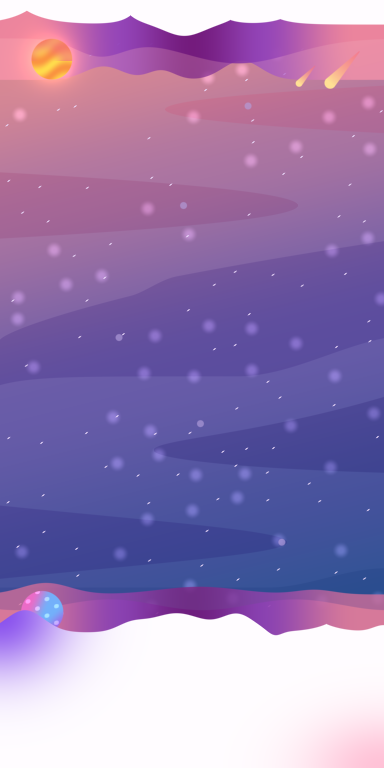
A WebGL 1 fragment shader for this background:

```glsl
precision highp float;
// Dusk sky of drifting bands and stars, framed by violet cloud ribbons, planets and meteors.
uniform vec2 u_resolution;

// Coverage of the region where d is positive, softened by one pixel.
float fill(float d) {
  return smoothstep(-0.8, 0.8, d * u_resolution.x);
}

float bump(float x, float w) {
  return exp(-x * x / (w * w));
}

float cusp(float x, float w) {
  return exp(-abs(x) / w);
}

vec2 hash2(vec2 c) {
  return fract(sin(vec2(dot(c, vec2(127.1, 311.7)), dot(c, vec2(269.5, 183.3)))) * 4375.85);
}

// Tapered band opening from its tip toward one side.
float tongue(vec2 p, vec2 tip, float side, float spread, float flare, float bend) {
  float u = max((p.x - tip.x) * side, 0.0);
  float halfWidth = spread * sqrt(u) + flare * u * u;
  return fill(halfWidth - abs(p.y - tip.y - bend * u * u)) * step(0.0001, u);
}

vec3 skyColor(vec2 p) {
  float d = p.y + 0.25 * p.x;
  vec3 c = mix(vec3(0.84, 0.53, 0.58), vec3(0.68, 0.46, 0.63), smoothstep(0.2, 0.58, d));
  c = mix(c, vec3(0.41, 0.36, 0.66), smoothstep(0.5, 1.1, d));
  c = mix(c, vec3(0.27, 0.32, 0.61), smoothstep(1.05, 1.6, d));
  return mix(c, vec3(0.18, 0.33, 0.58), smoothstep(1.5, 1.85, d));
}

vec3 ribbonColor(float x) {
  float a = abs(x - 0.5);
  vec3 c = mix(vec3(0.43, 0.08, 0.48), vec3(0.56, 0.25, 0.72), smoothstep(0.0, 0.2, a));
  return mix(c, vec3(0.92, 0.51, 0.61), smoothstep(0.17, 0.43, a));
}

vec3 addStars(vec3 c, vec2 p) {
  // Soft round glows
  vec2 g = p / 0.115;
  vec2 h = hash2(floor(g));
  float r = length(fract(g) - 0.22 - 0.56 * h);
  c += vec3(0.17, 0.14, 0.18) * smoothstep(0.21, 0.03, r) * step(0.52, fract(h.x * 17.0 + h.y));
  // Small slanted glints
  g = p / 0.085;
  h = hash2(floor(g) + 40.0);
  vec2 q = (fract(g) - 0.15 - 0.7 * h) * 0.085;
  r = length(vec2(q.x + 0.4 * q.y, 2.0 * q.y + 0.8 * q.x) / vec2(1.0, 1.4));
  c = mix(c, vec3(0.92, 0.85, 0.98), 0.85 * smoothstep(0.005, 0.001, r) * step(0.6, fract(h.y * 23.0)));
  // Pale discs along a bent path
  for (int i = 0; i < 5; i++) {
    float k = float(i);
    vec2 center = vec2(0.31 + 0.19 * abs(k - 2.0) + 0.022 * (k - 2.0),
                       0.276 + 0.284 * k + 0.035 * cos(3.1416 * k) * sin(0.7854 * k));
    c = mix(c, vec3(0.70, 0.62, 0.86), 0.65 * fill(0.009 - length(p - center)));
  }
  return c;
}

vec3 addMeteor(vec3 c, vec2 p, vec2 head, vec2 tail, float radius) {
  vec2 axis = tail - head;
  float t = clamp(dot(p - head, axis) / dot(axis, axis), 0.0, 1.0);
  float d = radius * (1.0 - 0.9 * t) - length(p - head - axis * t);
  vec3 flame = mix(vec3(1.0, 0.88, 0.58), vec3(0.98, 0.42, 0.48), t);
  return mix(c, flame, fill(d) * (1.0 - 0.5 * t));
}

void main() {
  // Canvas units: width 1, height 2, y pointing down
  vec2 p = gl_FragCoord.xy / u_resolution * vec2(1.0, 2.0);
  p.y = 2.0 - p.y;
  float x = p.x;
  vec3 c = skyColor(p);

  // Darker drifting bands
  c *= mix(vec3(1.0), vec3(1.02, 0.91, 0.94), tongue(p, vec2(0.43, 0.285), -1.0 + 2.0, 0.082, 0.0, 0.0));
  c *= mix(vec3(1.0), vec3(0.97, 0.88, 0.93), tongue(p, vec2(0.776, 0.535), -1.0, 0.098, 0.0, 0.0));
  float ridge = 0.885 - 0.257 * pow(x, 0.75) - 0.04 * smoothstep(0.34, 0.46, x) * (1.0 - x);
  float base = 0.98 + 0.023 * exp(-12.0 * x) - 0.108 * smoothstep(0.62, 1.08, x);
  c *= mix(vec3(1.0), vec3(0.88, 0.84, 0.94), fill(p.y - ridge) * fill(base - p.y));
  c *= mix(vec3(1.0), vec3(0.85, 0.82, 0.92), tongue(p, vec2(0.4, 1.172), 1.0, 0.087, 0.087, -0.11));
  c *= mix(vec3(1.0), vec3(0.88, 0.83, 0.94), tongue(p, vec2(0.748, 1.412), -1.0, 0.089, 0.033, 0.0));
  c *= mix(vec3(1.0), vec3(0.88, 0.92, 0.96), fill(p.y - 1.53 + 0.05 * smoothstep(0.7, 1.0, x)));
  c = addStars(c, p);

  // Upper cloud ribbons
  vec3 ribbon = ribbonColor(x);
  float veil = 0.208 - 0.05 * bump(x - 0.63, 0.07) - 0.035 * bump(x - 0.27, 0.07) - 0.025 * bump(x - 0.42, 0.05);
  c = mix(c, ribbon + vec3(0.06, 0.07, 0.06), 0.72 * fill(veil - p.y));
  float fold = 0.1 + 0.065 * bump(x - 0.62, 0.2) + 0.045 * bump(x - 0.26, 0.09);
  c = mix(c, ribbon, 0.85 * fill(fold - p.y));

  // Golden planet with glow and cloud stripes
  vec2 q = (p - vec2(0.135, 0.154)) / 0.053;
  c += vec3(0.22, 0.12, 0.02) * exp(-1.2 * max(length(q) - 1.0, 0.0) * 2.0);
  float stripe = 0.5 + 0.5 * sin(6.0 * q.y + 2.0 * q.x + sin(3.0 * q.x));
  vec3 gold = mix(vec3(0.98, 0.58, 0.25), vec3(1.0, 0.86, 0.30), stripe);
  gold = mix(gold, vec3(0.95, 0.42, 0.50), smoothstep(0.3, 1.1, length(q - vec2(-0.3, 0.3))) * step(q.y, 0.1) * 0.6);
  c = mix(c, gold, fill((1.0 - length(q)) * 0.053));
  c = addMeteor(c, p, vec2(0.86, 0.216), vec2(0.935, 0.135), 0.015);
  c = addMeteor(c, p, vec2(0.779, 0.217), vec2(0.82, 0.172), 0.009);

  // White sky edge
  float ceiling = 0.064 - 0.036 * cusp(x - 0.07, 0.06) - 0.024 * cusp(x - 0.34, 0.03)
    + 0.03 * bump(x - 0.48, 0.07) - 0.013 * cusp(x - 0.6, 0.03) - 0.014 * cusp(x - 0.73, 0.04);
  c = mix(c, vec3(1.0, 0.99, 1.0), fill(ceiling - p.y));

  // Lower cloud ribbons
  float crest = 1.548 - 0.03 * bump(x - 0.12, 0.09) - 0.02 * bump(x - 0.52, 0.15) - 0.012 * bump(x - 0.82, 0.07);
  c = mix(c, mix(ribbon, vec3(0.62, 0.28, 0.58), 0.35), 0.8 * fill(p.y - crest));
  float swell = 1.575 + 0.014 * sin(13.0 * x + 1.0);
  c = mix(c, ribbon, 0.65 * fill(p.y - swell));

  // Blue and pink planet
  q = (p - vec2(0.11, 1.594)) / 0.055;
  vec3 ice = mix(vec3(0.92, 0.42, 0.78), vec3(0.45, 0.69, 0.98), smoothstep(-0.8, 0.2, q.x + 0.4 * q.y));
  ice = mix(ice, vec3(0.63, 0.40, 0.90), smoothstep(0.3, 1.0, 0.6 * q.x + 0.7 * q.y));
  ice += 0.2 * smoothstep(0.5, 0.9, sin(7.0 * q.x) * sin(8.0 * q.y + q.x));
  c = mix(c, ice, fill((1.0 - length(q)) * 0.055));

  // White ground with lilac hill and pink corner
  float ground = 1.647 - 0.058 * bump(x - 0.065, 0.07) - 0.05 * bump(x - 0.46, 0.1) - 0.045 * bump(x - 0.62, 0.06)
    - 0.018 * bump(x - 0.34, 0.05) - 0.022 * cusp(x - 0.85, 0.05) - 0.018 * bump(x - 1.0, 0.04) + 0.012 * bump(x - 0.715, 0.025);
  vec2 hill = (p - vec2(0.0, 1.6)) / vec2(0.17, 0.15);
  vec3 snow = mix(vec3(1.0, 0.99, 1.0), vec3(0.54, 0.32, 0.93), exp(-dot(hill, hill)));
  vec2 corner = (p - vec2(1.0, 2.0)) / vec2(0.2, 0.13);
  snow = mix(snow, vec3(1.0, 0.70, 0.80), 0.8 * exp(-dot(corner, corner)));
  c = mix(c, snow, fill(p.y - ground));

  gl_FragColor = vec4(clamp(c, 0.0, 1.0), 1.0);
}
```
